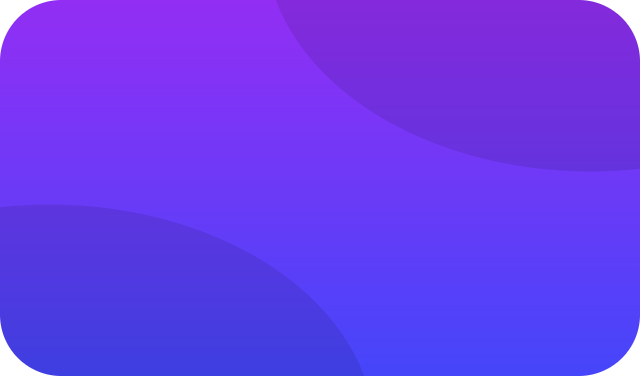
Reproduce this background procedurally as a WebGL 1 fragment shader.

```glsl
precision highp float;

uniform vec2 u_resolution;

#define TOP_COLOR vec3(0.575, 0.180, 0.957)
#define BOTTOM_COLOR vec3(0.270, 0.273, 0.980)
#define PAGE_COLOR vec3(1.0)
#define CORNER_RADIUS 0.163
#define ELLIPSE_OFFSET vec2(0.720, 0.656)
#define ELLIPSE_RADII vec2(0.866, 0.612)
#define SHADE_ALPHA 0.1

float roundedBox(vec2 p, vec2 halfSize, float radius) {
  vec2 q = abs(p) - halfSize + radius;
  return length(max(q, 0.0)) + min(max(q.x, q.y), 0.0) - radius;
}

// Approximate distance: implicit value divided by its gradient length
float ellipse(vec2 p, vec2 radii) {
  float k = length(p / radii);
  float slope = length(p / (radii * radii));
  return k * (k - 1.0) / max(slope, 0.0001);
}

float coverage(float dist, float pixel) {
  return clamp(0.5 - dist / pixel, 0.0, 1.0);
}

void main() {
  // Centred coordinates, one unit per canvas height
  float pixel = 1.0 / u_resolution.y;
  vec2 p = (gl_FragCoord.xy - 0.5 * u_resolution) * pixel;
  vec2 halfSize = 0.5 * u_resolution * pixel;

  // Vertical gradient
  vec3 color = mix(BOTTOM_COLOR, TOP_COLOR, p.y + 0.5);

  // Two shaded ellipses in opposite corners
  for (int i = 0; i < 2; i++) {
    float side = 1.0 - 2.0 * float(i);
    float dist = ellipse(p - side * ELLIPSE_OFFSET, ELLIPSE_RADII);
    color *= 1.0 - SHADE_ALPHA * coverage(dist, pixel);
  }

  // Rounded card on the page
  float card = coverage(roundedBox(p, halfSize, CORNER_RADIUS), pixel);
  gl_FragColor = vec4(mix(PAGE_COLOR, color, card), 1.0);
}
```
